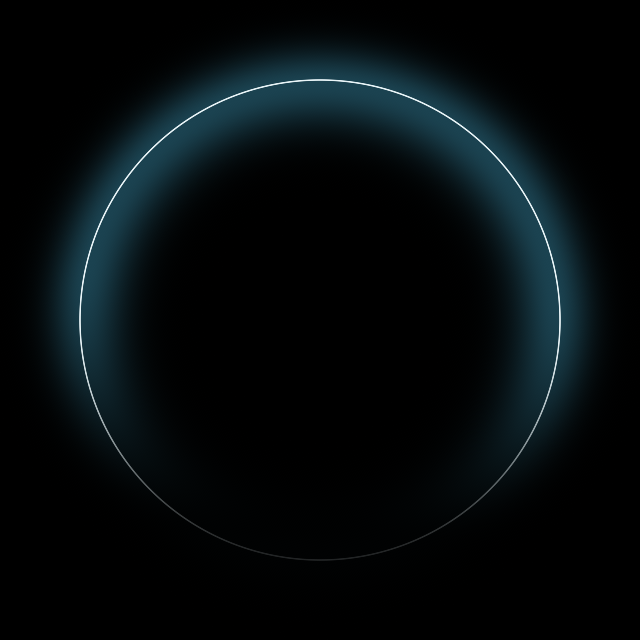
This background is drawn by a Shadertoy shader. Its source:

```glsl
// A thin white ring on black, wrapped in a soft teal halo.
// Both come from the signed distance to one circle; the halo is a
// Gaussian band, and ring and halo fade toward the bottom.

// Bell-shaped falloff, a little wider inside the ring than outside.
float haloBand(float dist) {
    float offset = dist + 0.006;
    float spread = mix(0.046, 0.038, smoothstep(-0.02, 0.02, offset));
    return exp(-0.5 * offset * offset / (spread * spread));
}

void mainImage(out vec4 fragColor, in vec2 fragCoord) {
    float unit = min(iResolution.x, iResolution.y);
    vec2 p = (fragCoord - 0.5 * iResolution.xy) / unit;
    float pixel = 1.0 / unit;
    float dist = length(p) - 0.375;

    // Halo: strongest above, slightly longer on the lower right
    float haloFade = mix(0.03, 1.0, smoothstep(-0.34, 0.06, p.y + 0.06 * p.x));
    vec3 color = vec3(0.105, 0.260, 0.315) * haloBand(dist) * haloFade;

    // Ring: bright upper half, dim grey at the lowest point
    float halfWidth = 0.0012;
    float ring = 1.0 - smoothstep(halfWidth - 0.5 * pixel,
                                  halfWidth + 0.5 * pixel, abs(dist));
    float ringFade = mix(0.13, 0.96, smoothstep(-0.39, 0.0, p.y));
    color = mix(color, vec3(0.95, 0.99, 1.0), ring * ringFade);

    // Fine grain hides banding in the dark gradient
    float grain = fract(52.9829 * fract(dot(fragCoord, vec2(0.06711, 0.00584))));
    color += (grain - 0.5) / 255.0;

    fragColor = vec4(clamp(color, 0.0, 1.0), 1.0);
}
```
